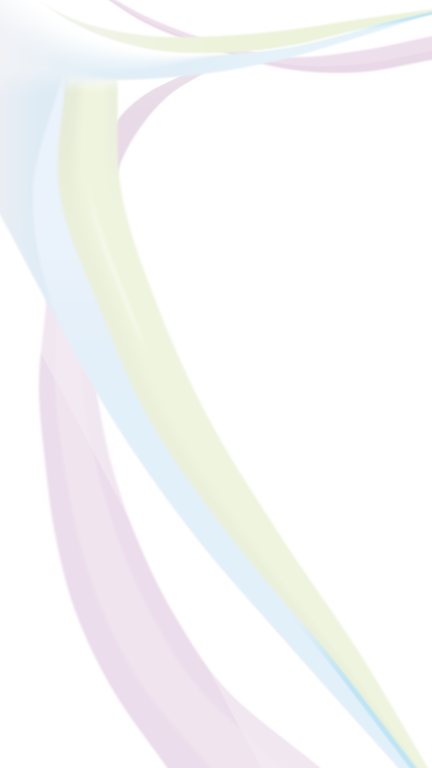
Reproduce this background procedurally as a WebGL 2 fragment shader.

```glsl
#version 300 es
precision highp float;
// Pale pink, blue and green ribbons sweeping over a white ground.
// Each ribbon lies between two smooth curves, each given by seven evenly
// spaced heights; the layers are blended from back to front.

uniform vec2 u_resolution;
out vec4 outColor;

// Catmull-Rom curve through seven knots, t from 0 to 1
float curve(float t, float k[7]) {
    float s = clamp(t, 0.0, 1.0) * 6.0;
    int i = min(int(s), 5);
    float f = s - float(i);
    float b = k[i], c = k[i + 1];
    float a = i > 0 ? k[i - 1] : 2.0 * b - c;
    float d = i < 5 ? k[i + 2] : 2.0 * c - b;
    return b + 0.5 * f * (c - a + f * (2.0 * a - 5.0 * b + 4.0 * c - d
         + f * (3.0 * (b - c) + d - a)));
}

// Smooth step of half width w centred on an edge
float past(float edge, float x, float w) {
    return smoothstep(edge - w, edge + w, x);
}

float band(float x, float a, float b, float w) {
    return past(a, x, w) * (1.0 - past(b, x, w));
}

// Pink ribbon hanging at the lower left
vec3 lowerPink(vec3 col, vec2 p) {
    float t = (p.y - 0.4) / 0.6;
    float l = curve(t, float[7](0.106, 0.090, 0.104, 0.129, 0.177, 0.263, 0.387));
    float r = curve(t, float[7](0.200, 0.221, 0.256, 0.316, 0.403, 0.528, 0.742));
    float u = (p.x - l) / (r - l);
    vec3 pink = mix(vec3(0.922, 0.866, 0.922), vec3(0.941, 0.894, 0.933), band(u, 0.28, 0.77, 0.04));
    // Lighter part above the diagonal fold
    float fold = 0.46 + (p.x - 0.095) * 1.06;
    pink = mix(pink, vec3(0.955, 0.918, 0.953), 0.75 * past(p.y, fold, 0.003));
    return mix(col, pink, band(p.x, l, r, 0.006) * past(0.37, p.y, 0.02));
}

// Pink loop behind the bend and pink strip crossing the top
vec3 upperPink(vec3 col, vec2 p) {
    float t = (p.y - 0.096) / 0.132;
    float l = curve(t, float[7](0.430, 0.350, 0.298, 0.265, 0.240, 0.220, 0.200));
    float r = curve(t, float[7](0.470, 0.405, 0.362, 0.330, 0.304, 0.284, 0.270));
    vec3 loopTint = mix(vec3(0.910, 0.860, 0.905), vec3(0.945, 0.905, 0.940), past(0.23, 0.32 - p.y, 0.06));
    col = mix(col, loopTint, band(p.x, l, r, 0.005) * band(p.y, 0.088, 0.232, 0.005));

    float top = curve(p.x, float[7](-0.08, -0.034, 0.020, 0.055, 0.074, 0.066, 0.047));
    float low = curve(p.x, float[7](-0.07, -0.031, 0.029, 0.065, 0.090, 0.094, 0.078));
    float v = (p.y - top) / (low - top);
    vec3 tint = mix(vec3(0.935, 0.875, 0.925), vec3(0.915, 0.850, 0.910), past(0.62, v, 0.06));
    return mix(col, tint, band(p.y, top, low, 0.0025));
}

// Blue and green ribbon falling from the upper left to the lower right
vec3 mainRibbon(vec3 col, vec2 p) {
    float t = (p.y - 0.1) / 0.9;
    float l = curve(t, float[7](-0.200, -0.030, 0.115, 0.265, 0.454, 0.684, 0.922));
    float m = curve(t, float[7](0.152, 0.138, 0.230, 0.350, 0.535, 0.756, 0.961));
    float r = curve(t, float[7](0.272, 0.281, 0.366, 0.488, 0.652, 0.832, 0.991));
    float inner = curve(t, float[7](0.143, 0.076, 0.124, 0.265, 0.454, 0.684, 0.922));
    float start = smoothstep(0.06, 0.11, p.y);

    // Blue body, greyer toward the left border, with a lighter inner strip
    vec3 blue = mix(vec3(0.870, 0.920, 0.958), vec3(0.888, 0.940, 0.975), smoothstep(0.25, 0.5, p.y));
    blue = mix(vec3(0.925, 0.935, 0.958), blue, smoothstep(-0.03, 0.11, p.x));
    float strip = past(inner, p.x, 0.006) * (1.0 - smoothstep(0.3, 0.52, p.y));
    blue = mix(blue, vec3(0.928, 0.953, 0.990), 0.85 * strip);
    col = mix(col, blue, band(p.x, l, m + 0.006, 0.006) * start);

    // Green side with a shaded left strip and a thin highlight
    float u = (p.x - m) / (r - m);
    vec3 green = mix(vec3(0.918, 0.942, 0.850), vec3(0.938, 0.958, 0.874), past(0.3, u, 0.18));
    float upper = 1.0 - smoothstep(0.12, 0.32, p.y);
    green -= vec3(0.018, 0.016, 0.006) * upper * (1.0 - band(u, 0.3, 0.8, 0.12));
    float streak = band(u, 0.45, 0.53, 0.05) * smoothstep(0.22, 0.34, p.y) * (1.0 - smoothstep(0.4, 0.47, p.y));
    green = mix(green, vec3(0.972, 0.980, 0.935), 0.7 * streak);
    col = mix(col, green, band(p.x, m, r, 0.006) * smoothstep(0.085, 0.125, p.y));

    // Bright seam near the tip
    float seam = band(p.x, m - 0.012, m + 0.003, 0.005) * smoothstep(0.79, 0.9, p.y);
    return mix(col, vec3(0.720, 0.890, 0.960), 0.85 * seam);
}

// Blue and green swoosh along the top
vec3 topSwoosh(vec3 col, vec2 p) {
    float top = curve(p.x, float[7](-0.030, 0.024, 0.046, 0.047, 0.039, 0.025, 0.012));
    float mid = curve(p.x, float[7](-0.040, 0.029, 0.0625, 0.069, 0.060, 0.038, 0.016));
    float low = curve(p.x, float[7](0.107, 0.104, 0.103, 0.094, 0.0755, 0.048, 0.018));
    float fade = mix(0.09, 0.004, smoothstep(0.0, 0.55, p.x));
    float softLow = mix(0.03, 0.0025, smoothstep(0.03, 0.3, p.x));
    vec3 blue = mix(vec3(0.940, 0.950, 0.965), vec3(0.880, 0.932, 0.968), smoothstep(0.0, 0.25, p.x));
    blue = mix(blue, vec3(0.900, 0.950, 0.980), smoothstep(0.35, 0.7, p.x));
    col = mix(col, blue, smoothstep(mid, mid + fade, p.y) * (1.0 - past(low, p.y, softLow)));

    vec3 green = mix(vec3(0.945, 0.955, 0.910), vec3(0.930, 0.952, 0.860), smoothstep(0.15, 0.5, p.x));
    col = mix(col, green, band(p.y, top, mid, 0.0025));
    float seam = band(p.y, mid - 0.001, mid + 0.003, 0.002) * smoothstep(0.78, 0.95, p.x);
    return mix(col, vec3(0.700, 0.880, 0.950), 0.8 * seam);
}

void main() {
    // Canvas fractions, measured down from the top
    vec2 p = gl_FragCoord.xy / u_resolution;
    p.y = 1.0 - p.y;
    vec3 col = vec3(1.0);
    col = lowerPink(col, p);
    col = upperPink(col, p);
    col = mainRibbon(col, p);
    col = topSwoosh(col, p);
    outColor = vec4(col, 1.0);
}
```
